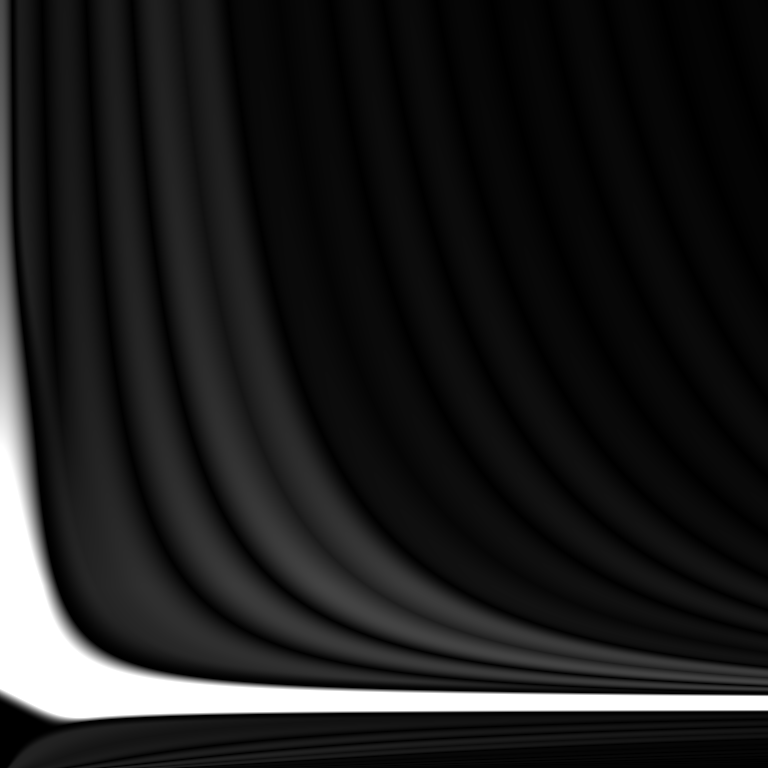
Give the GLSL for this background, as a Shadertoy shader.

```glsl
// A white hyperbolic ridge hugging the left and lower edges, with dim diffraction
// fringes fanning away from it. Fringes follow a phase of x times log(y), warped
// so they widen outward; the ridge is a soft parabolic lobe around zero phase.

const float PI = 3.14159265;
const float RIDGE_HEIGHT = 0.085;

// Soft bump of height one around a given fringe number
float nearFringe(float order, float number) {
    float d = order - number;
    return exp(-4.0 * d * d);
}

// Signed distance across the ridge: zero at its centre, +-1 at its dark borders
float ridgeOffset(vec2 p, float phase) {
    float upper = 0.0725 + 0.045 * p.x - 0.035 * smoothstep(0.4, 0.75, p.y);
    float lower = 0.024 + 0.12 * p.x;
    return phase / (phase > 0.0 ? upper : lower);
}

float ridgeLight(vec2 p, float offset) {
    float lobe = max(1.0 - offset * offset, 0.0);
    float gain = min(2.2, 0.3 * pow(p.y + 0.003, -1.4));
    // Round off the lower left corner
    float corner = smoothstep(0.0, 0.04, p.y - RIDGE_HEIGHT + 0.5 * p.x);
    return lobe * gain * corner;
}

// Dark bands at whole fringe numbers, some of them shallower
float fringeBands(float order, float height) {
    float depth = 1.0 - 0.45 * nearFringe(order, 4.0) - 0.4 * nearFringe(order, 6.0);
    depth -= 0.75 * nearFringe(order, 1.0) * (1.0 - smoothstep(0.3, 0.6, height));
    float bands = mix(1.0, abs(sin(PI * order)), depth);
    // Fall back to the mean where bands become too fine to resolve
    return mix(bands, 0.64, smoothstep(0.3, 1.0, fwidth(order)));
}

float fringeEnvelope(vec2 p, float phase, bool above) {
    float level = 0.05 * exp(-0.4 * max(phase - 0.8, 0.0));
    level += 0.07 * (1.0 - smoothstep(0.7, 0.85, phase));
    level += 0.1 * exp(-12.0 * phase);
    level *= 0.8 + 0.2 * cos(2.0 * PI * (phase - 1.38) / 0.85);
    float heightGain = min(2.2, pow(p.y + 0.003, -0.55));
    return level * (above ? heightGain : 1.3 - 0.65 * p.x);
}

void mainImage(out vec4 fragColor, in vec2 fragCoord) {
    vec2 p = fragCoord / iResolution.xy;

    // Logarithmic phase, bent slightly outward above the ridge
    float logHeight = log((p.y + 0.003) / (RIDGE_HEIGHT + 0.003));
    float ratio = min(RIDGE_HEIGHT / max(p.y, 0.001), 1.0);
    float bend = 0.6 * p.x * (1.0 - ratio * ratio);
    float ridgePhase = p.x * logHeight;
    float fringePhase = abs(p.x * (logHeight + bend));
    float order = sqrt(169.0 + 200.0 * fringePhase) - 13.0;

    // Ridge plus fringes, parted by a dark border
    float offset = ridgeOffset(p, ridgePhase);
    float outside = smoothstep(0.0, 0.6, abs(offset) - 1.0);
    float fringes = fringeBands(order, p.y)
                  * fringeEnvelope(p, fringePhase, logHeight > 0.0);
    float light = ridgeLight(p, offset) + fringes * outside;

    fragColor = vec4(vec3(clamp(light, 0.0, 1.0)), 1.0);
}
```
